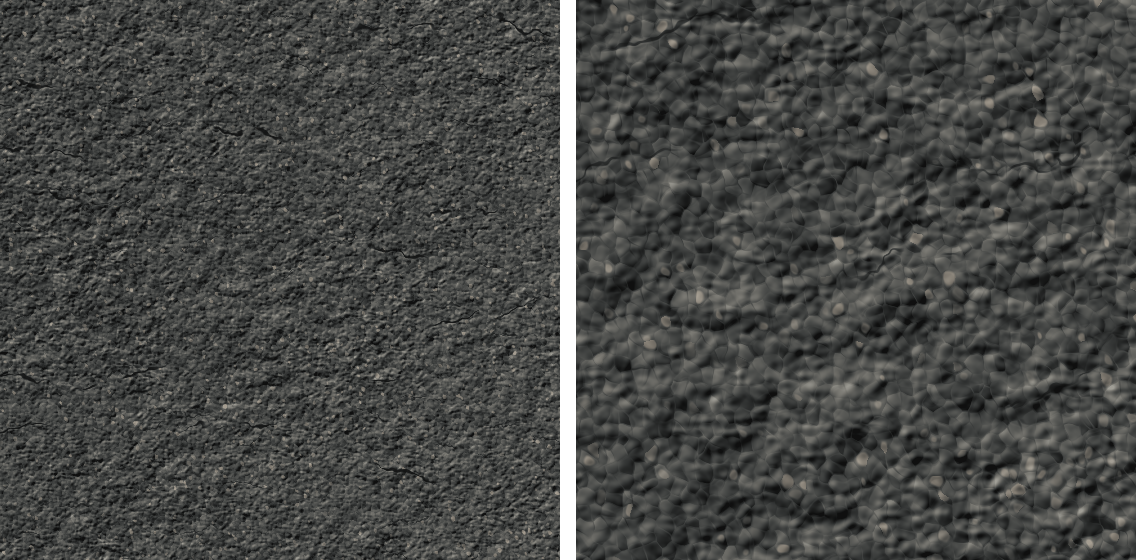
Left, the full canvas; right, a detail of the centre.
Write a three.js fragment shader that draws this texture.

```glsl
// Dark rough slate: raking light over fine grain, pale mineral specks and thin ledge cracks.
varying vec2 vUv;

float hash(vec2 p) {
  vec3 q = fract(vec3(p.xyx) * 0.1031);
  q += dot(q, q.yzx + 33.33);
  return fract((q.x + q.y) * q.z);
}

vec2 hash2(vec2 p) {
  return vec2(hash(p), hash(p + 71.7));
}

float noise(vec2 p) {
  vec2 i = floor(p), f = fract(p);
  f = f * f * (3.0 - 2.0 * f);
  return mix(mix(hash(i), hash(i + vec2(1.0, 0.0)), f.x),
             mix(hash(i + vec2(0.0, 1.0)), hash(i + 1.0), f.x), f.y);
}

mat2 rotate(float a) {
  return mat2(cos(a), -sin(a), sin(a), cos(a));
}

// Layered small bumps, each octave turned to hide the lattice
float height(vec2 p) {
  vec2 q = p * vec2(0.9, 1.1) + 3.0;
  q += 0.006 * vec2(noise(q * 45.0), noise(q * 45.0 + 40.0));
  float sum = 0.0, amp = 0.45, freq = 25.0;
  for (int i = 0; i < 4; i++) {
    q = rotate(0.6) * q;
    sum += amp * noise(q * freq + float(i) * 17.3);
    freq *= 2.05;
    amp *= 0.76;
  }
  return sum;
}

// Faceted grains: x = light on the nearest grain, y = strength of a pale speck
vec2 grains(vec2 p) {
  vec2 cell = floor(p), nearest = cell, toCentre = vec2(0.0);
  float best = 9.0, second = 9.0;
  for (int y = -1; y <= 1; y++)
    for (int x = -1; x <= 1; x++) {
      vec2 id = cell + vec2(x, y);
      vec2 d = id + 0.1 + 0.8 * hash2(id) - p;
      float dist = length(d) + 0.2 * abs(d.x + d.y * 0.5);
      if (dist < best) { second = best; best = dist; nearest = id; toCentre = d; }
      else second = min(second, dist);
    }
  float inside = smoothstep(0.0, 0.2, second - best);
  float size = 0.12 + 0.3 * hash(nearest + 9.1);
  float pick = smoothstep(0.9, 1.0, hash(nearest + 5.3));
  float speck = sqrt(pick) * (1.0 - smoothstep(size, size + 0.25, best));
  float facet = hash(nearest + 2.7) - 0.5 + 0.7 * dot(toCentre, vec2(0.55, -0.83));
  return vec2(facet * inside, speck);
}

// Short wandering cracks: x = dark line, y = lit lip below it
vec2 cracks(vec2 p) {
  vec2 grid = vec2(4.0, 7.0), cell = floor(p * grid), result = vec2(0.0);
  float wander = 0.03 * (noise(p * 17.0) - 0.5) + 0.014 * (noise(p * 48.0) - 0.5)
               + 0.007 * (noise(p * 120.0) - 0.5);
  float broken = smoothstep(0.2, 0.45, noise(p * 38.0 + 8.0));
  for (int y = -1; y <= 1; y++)
    for (int x = -1; x <= 1; x++) {
      vec2 id = cell + vec2(x, y);
      vec2 r = hash2(id + 13.0);
      vec2 d = rotate(mix(-0.4, 0.45, r.x)) * (p - (id + hash2(id + 31.0)) / grid);
      float along = abs(d.x) / mix(0.035, 0.13, r.y);
      float off = d.y + wander;
      float taper = (1.0 - smoothstep(0.5, 1.0, along)) * step(0.4, hash(id + 57.0));
      float width = 0.0005 + 0.0045 * pow(noise(p * 55.0 + 5.0), 2.0) * taper;
      float line = 1.0 - smoothstep(width * 0.5, width + 0.0013, abs(off));
      float lip = 1.0 - smoothstep(0.0, 0.003, abs(off + width + 0.0025));
      result = max(result, vec2(line, lip) * taper * broken);
    }
  return result;
}

void main() {
  vec2 p = vUv;

  // Relief lit from above left, rougher in some patches than in others
  vec2 toLight = vec2(-0.0015, 0.0023);
  float relief = height(p) - height(p + toLight);
  float rough = 0.8 + 0.5 * noise(p * 11.0 + 2.0);
  float tone = 0.263 + 1.12 * rough * relief;

  // Faint weathering and a slightly brighter lower right
  tone += 0.025 * (noise(p * vec2(5.0, 8.0)) - 0.5) + 0.03 * (noise(p * 40.0 + 4.0) - 0.5);
  tone += 0.025 * (p.x - 0.5) - 0.012 * (p.y - 0.5);

  // Grains at two sizes, specks on the finer one
  vec2 warp = vec2(noise(p * 150.0), noise(p * 150.0 + 20.0));
  vec2 grain = grains(p * 125.0 + 0.45 * warp);
  vec2 chunk = grains(rotate(0.5) * p * vec2(62.0, 80.0) + 0.5 * warp + 90.0);
  tone += 0.14 * grain.x + 0.07 * chunk.x + 0.19 * grain.y;
  tone += 0.05 * (noise(p * 290.0) - 0.5);

  // Cracks, with shorter and fainter ledges between them
  vec2 crack = max(cracks(p), 0.65 * cracks(p * 1.9 + 3.7));
  tone += 0.06 * crack.y;
  tone = mix(tone, 0.07, 0.9 * crack.x);
  tone = clamp(tone, 0.06, 0.62);

  // Cool green-grey shadows, warmer highlights
  vec3 tint = mix(vec3(0.97, 1.01, 1.0), vec3(1.01, 1.0, 0.95), smoothstep(0.15, 0.48, tone));
  tint += grain.y * vec3(0.04, 0.0, -0.03);
  gl_FragColor = vec4(tone * tint, 1.0);
}
```
